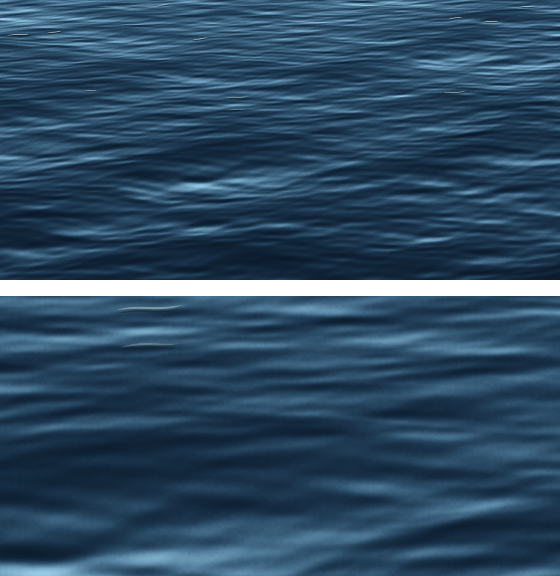
Top: the whole. Bottom: its middle third, enlarged.
Reproduce this texture procedurally as a Shadertoy shader.

```glsl
const vec3 MEDIAN_BLUE = vec3(0.136, 0.252, 0.352);
const vec3 TONE_GAIN = vec3(0.626, 0.487, 0.397);   // exponential rise per unit of tone
const vec3 GLINT_COLOR = vec3(0.74, 0.80, 0.76);
const vec3 GLINT_SHADE = vec3(0.05, 0.08, 0.09);
const float HORIZON = 2.2;          // height of the vanishing line
const float SWELL_TONE = 0.36;
const float CHOP_TONE = 0.27;
const float RIPPLE_TONE = 0.56;
const float DEPTH_TONE = 1.6;       // brightening towards the far edge
const float TONE_LIMIT = 2.7;       // soft limit of the brightest crests
const float GRAIN_TONE = 0.12;
const vec2 GLINT_CELL = vec2(0.13, 0.022);
const float GLINT_CHANCE = 0.03;
const int WAVE_COUNT = 32;
const float TAU = 6.28319;

float hash(float n) {
    return fract(sin(n * 12.9898) * 43758.5);
}

float hash2(vec2 p) {
    return fract(sin(dot(p, vec2(12.9898, 78.233))) * 43758.5);
}

// Layered sines with random slopes, scaled to unit variance.
// Wavelengths run from longest to shortest; those below a pixel fade out.
float waves(vec2 p, float seed, float longest, float shortest,
            float tilt, float spread, float footprint) {
    float sum = 0.0;
    float power = 0.0;
    for (int i = 0; i < WAVE_COUNT; i++) {
        float n = seed + float(i);
        float t = (float(i) + hash(n + 0.7)) / float(WAVE_COUNT);
        float wavelength = longest * pow(shortest / longest, t);
        float slope = tilt + spread * (hash(n + 0.1) + hash(n + 0.3) + hash(n + 0.5) - 1.5) * 2.0;
        float phase = TAU * ((p.y - slope * p.x) / wavelength + hash(n + 0.9));
        float amplitude = pow(wavelength, 0.35);
        float visible = smoothstep(1.5, 3.5, wavelength / footprint);
        sum += amplitude * visible * sin(phase + 0.25 * sin(phase));
        power += 0.5 * amplitude * amplitude;
    }
    return sum * inversesqrt(power);
}

// Sparse thin reflections: x is the light line, y the dark line beneath it.
vec2 glints(vec2 p, float pixel) {
    vec2 skewed = vec2(p.x, p.y - 0.08 * p.x);
    vec2 cell = floor(skewed / GLINT_CELL);
    vec2 local = (fract(skewed / GLINT_CELL) - 0.5) * GLINT_CELL;
    float present = step(1.0 - GLINT_CHANCE, hash2(cell + 3.0));
    float halfLength = GLINT_CELL.x * mix(0.15, 0.42, hash2(cell + 9.0));
    float taper = max(0.0, 1.0 - pow(local.x / halfLength, 2.0));
    float bend = 0.0015 * sin(local.x * 75.0 + 6.0 * hash2(cell));
    float thickness = 0.0012 * taper;
    vec2 offset = abs(local.y - bend - vec2(0.002, -0.002));
    vec2 line = 1.0 - smoothstep(vec2(thickness - 0.5 * pixel), vec2(thickness + 0.7 * pixel), offset);
    return line * present * smoothstep(0.0, 0.6, taper) * smoothstep(0.5, 0.75, p.y);
}

void mainImage(out vec4 fragColor, in vec2 fragCoord) {
    vec2 p = fragCoord / iResolution.y;
    float pixel = 1.0 / iResolution.y;

    // Perspective: distant water is compressed, mostly vertically.
    float nearness = (HORIZON - 0.5) / (HORIZON - p.y);
    float aspect = iResolution.x / iResolution.y;
    vec2 sea = vec2((p.x - 0.5 * aspect) * nearness, (HORIZON - 0.5) * nearness);
    float footprint = pixel * nearness * nearness;

    // Broad swell bends the finer waves and varies their strength.
    float swell = waves(sea, 11.0, 0.70, 0.20, 0.10, 0.22, footprint);
    sea.y += 0.006 * swell;
    float chop = waves(sea, 83.0, 0.20, 0.075, 0.08, 0.15, footprint);
    sea.y += 0.002 * chop;
    float ripple = waves(sea, 157.0, 0.075, 0.015, 0.05, 0.11, footprint);
    float strength = clamp(1.0 + 0.12 * swell + 0.18 * chop, 0.5, 1.5);

    // Tone, then the exponential colour ramp.
    float grain = hash2(floor(p * 256.0)) - 0.5;
    float tone = SWELL_TONE * swell + CHOP_TONE * chop + RIPPLE_TONE * strength * ripple
               + DEPTH_TONE * (p.y - 0.5) + GRAIN_TONE * grain;
    tone = TONE_LIMIT * tanh(tone / TONE_LIMIT);
    vec3 color = MEDIAN_BLUE * exp(TONE_GAIN * tone);

    // Glints on the far water.
    vec2 glint = glints(p, pixel);
    color = mix(color, GLINT_SHADE, 0.6 * glint.y);
    color = mix(color, GLINT_COLOR, 0.8 * glint.x);
    fragColor = vec4(color, 1.0);
}
```
